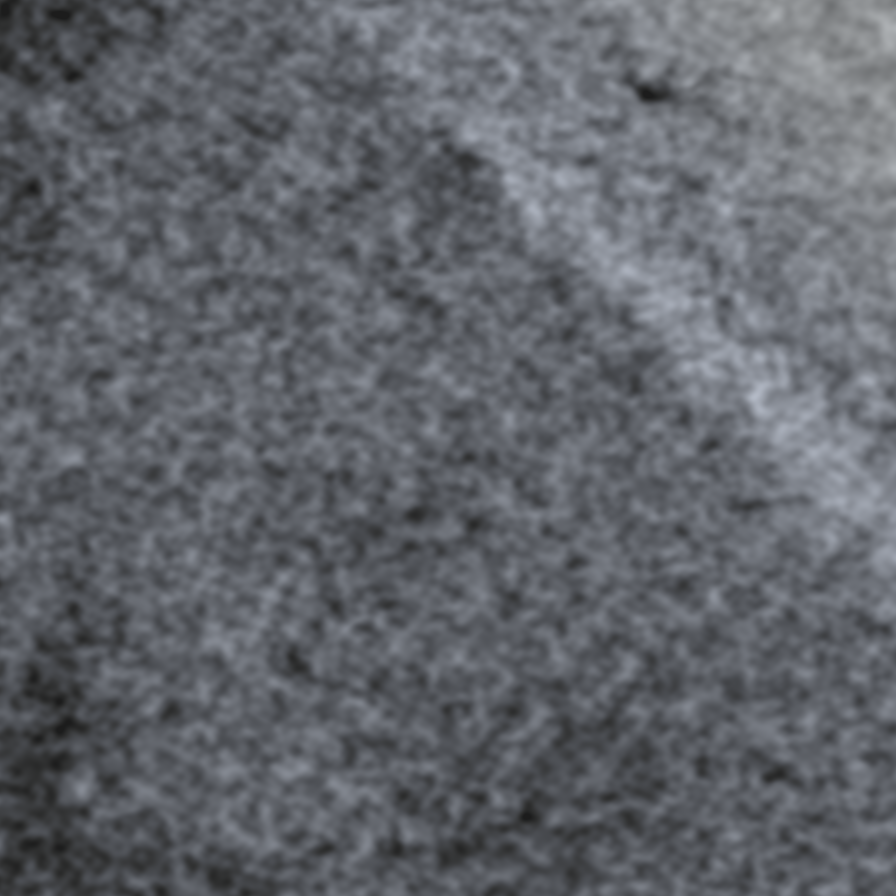
Write a Shadertoy shader that draws this texture.

```glsl
vec2 hash2(vec2 p) {
    vec3 q = fract(p.xyx * vec3(0.1031, 0.1030, 0.0973));
    q += dot(q, q.yzx + 33.33);
    return fract((q.xx + q.yz) * q.zy);
}

float cornerSlope(vec2 cell, vec2 corner, vec2 local) {
    return dot(hash2(cell + corner) * 2.0 - 1.0, local - corner);
}

// Gradient noise, centred on zero
float noise(vec2 p) {
    vec2 cell = floor(p);
    vec2 f = fract(p);
    vec2 w = f * f * f * (f * (f * 6.0 - 15.0) + 10.0);
    float low = mix(cornerSlope(cell, vec2(0, 0), f), cornerSlope(cell, vec2(1, 0), f), w.x);
    float high = mix(cornerSlope(cell, vec2(0, 1), f), cornerSlope(cell, vec2(1, 1), f), w.x);
    return mix(low, high, w.y);
}

// Each octave is turned to hide the lattice
float fbm(vec2 p, int octaves, float gain) {
    const mat2 turn = mat2(1.6, 1.2, -1.2, 1.6);
    float sum = 0.0;
    float weight = 1.0;
    for (int i = 0; i < octaves; i++) {
        sum += weight * noise(p);
        p = turn * p + 17.3;
        weight *= gain;
    }
    return sum;
}

float blob(vec2 p, vec2 centre, vec2 radius) {
    vec2 q = (p - centre) / radius;
    return exp(-dot(q, q));
}

// Soft stains along the left side, the bottom and under the ridge
float stains(vec2 p) {
    float dark = 0.18 * blob(p, vec2(0.03, 0.98), vec2(0.13, 0.09));
    dark += 0.13 * blob(p, vec2(0.02, 0.75), vec2(0.05, 0.09));
    dark += 0.17 * blob(p, vec2(0.05, 0.16), vec2(0.08, 0.15));
    dark += 0.12 * blob(p, vec2(0.12, 0.02), vec2(0.20, 0.04));
    dark += 0.09 * blob(p, vec2(0.64, 0.13), vec2(0.17, 0.11));
    dark += 0.07 * blob(p, vec2(0.55, 0.04), vec2(0.12, 0.06));
    dark += 0.05 * blob(p, vec2(0.43, 0.41), vec2(0.13, 0.06));
    dark += 0.09 * blob(p, vec2(0.49, 0.80), vec2(0.04, 0.04));
    return dark;
}

void mainImage(out vec4 fragColor, in vec2 fragCoord) {
    vec2 uv = fragCoord / iResolution.xy;
    vec2 wobble = vec2(fbm(uv * 13.0, 3, 0.55), fbm(uv * 13.0 + 41.0, 3, 0.55));
    vec2 warped = uv + 0.055 * wobble;

    // Diagonal ridge: across is positive towards the upper right
    vec2 bent = uv + 0.025 * wobble;
    float across = (bent.x + bent.y - 1.365) * 0.7071;
    float along = smoothstep(0.36, 0.85, uv.x);
    float ridgeWidth = mix(0.022, 0.046, along);
    float ridge = exp(-pow((across - 0.4 * ridgeWidth) / ridgeWidth, 2.0));
    ridge *= smoothstep(0.32, 0.48, uv.x);
    float upper = smoothstep(-0.025, 0.035, across);
    float corner = smoothstep(0.08, 0.40, across);

    // Broad light and shade
    float tone = mix(0.392, 0.465, upper) + 0.105 * corner;
    tone += mix(0.07, 0.125, along) * ridge;
    tone += 0.05 * fbm(uv * 6.0 + 8.0, 2, 0.6);
    tone -= stains(warped);
    tone -= 0.20 * blob(warped, vec2(0.73, 0.91), vec2(0.035, 0.022));
    tone -= 0.12 * blob(warped, vec2(0.78, 0.903), vec2(0.07, 0.010));

    // Mottled grain, calmer in the pale corner
    vec2 grainPos = uv * vec2(0.92, 1.06);
    float grain = 0.35 * noise(grainPos * 18.0 + 5.0)
                + 0.75 * noise(mat2(0.8, 0.6, -0.6, 0.8) * grainPos * 36.0)
                + 0.60 * noise(mat2(0.6, -0.8, 0.8, 0.6) * grainPos * 66.0 + 29.0);
    tone += grain * mix(0.29, 0.17, corner);
    float pits = smoothstep(0.12, 0.50, noise(grainPos * 27.0 + 63.0));
    tone -= 0.075 * pits * (1.0 - 0.7 * upper);
    float streaks = noise(mat2(0.94, 0.34, -0.34, 0.94) * uv * vec2(14.0, 38.0));
    tone += 0.09 * streaks * upper;
    tone = clamp(tone, 0.11, 0.78);

    // Cool slate, neutral in the shadows and the pale corner
    vec3 slate = vec3(0.965, 1.0, 1.065);
    vec3 stone = vec3(0.985, 1.0, 1.0);
    float neutral = max(0.75 * corner, 1.0 - smoothstep(0.15, 0.32, tone));
    fragColor = vec4(tone * mix(slate, stone, neutral), 1.0);
}
```
